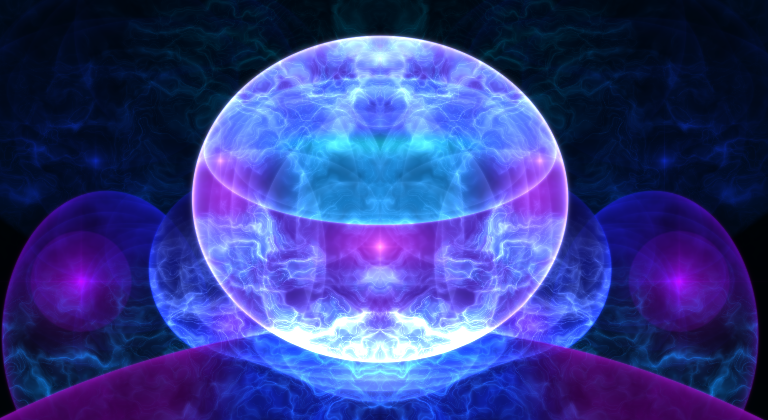
Give the GLSL for this background, as a Shadertoy shader.

```glsl
const vec3 NIGHT = vec3(0, .045, .11), INDIGO = vec3(.11, .05, .5);
const vec3 BLUE = vec3(.06, .16, .85), VIOLET = vec3(.36, .2, .92);
const vec3 AZURE = vec3(.27, .42, .93), TEAL = vec3(.05, .52, .77);
const vec3 MAGENTA = vec3(.7, .16, .88), PLUM = vec3(.33, 0, .45);
const vec3 ICE = vec3(.6, .76, 1);

float hash(vec2 p) {
  vec3 q = fract(p.xyx * .1031);
  q += dot(q, q.yzx + 33.33);
  return fract((q.x + q.y) * q.z);
}
float noise(vec2 p) {
  vec2 c = floor(p), f = fract(p), e = vec2(1, 0);
  f = f * f * (3. - 2. * f);
  return mix(mix(hash(c), hash(c + e), f.x),
             mix(hash(c + e.yx), hash(c + e.xx), f.x), f.y);
}
// Layered noise: x is soft cloud, y is thin bright ridges
vec2 layers(vec2 p) {
  vec2 sum = vec2(0);
  float amp = .4;
  for (int i = 0; i < 5; i++) {
    float n = noise(p);
    sum += amp * vec2(n, 1.2 * pow(1. - abs(2. * n - 1.), 8.));
    p = mat2(1.5, 1.1, -1.1, 1.5) * p + 9.7;
    amp *= .66;
  }
  return sum;
}
float ellipse(vec2 p, vec2 center, vec2 radii) {
  vec2 q = (p - center) / radii;
  float k = length(q);
  return k * (k - 1.) / max(length(q / radii), .001);
}
float inside(float d) { return smoothstep(.003, -.003, d); }
float glow(vec2 p, float x, float y, float w, float h) {
  vec2 q = (p - vec2(x, y)) / vec2(w, h);
  return exp(-dot(q, q));
}
// Crisp outer edge with a soft inward fade
float veil(float d, float fade) { return exp(d < 0. ? d / fade : -d / .0025); }
float star(vec2 p, vec2 center, float size) {
  vec2 q = abs(p - center) / size;
  return exp(-3. * length(q)) + .4 * exp(-q.x - q.y - 6. * sqrt(q.x * q.y));
}
// Overlapping curved sheets scattered around a center
float sheets(vec2 p, vec2 center, vec2 spread, float seed) {
  float sum = 0.;
  for (int i = 0; i < 11; i++) {
    vec2 key = vec2(float(i) * 3. + 1., seed);
    vec2 shift = vec2(hash(key), hash(key + 41.)) - .5;
    vec2 radii = spread * (.35 + .6 * vec2(hash(key + 7.), hash(key + 13.)));
    sum += veil(ellipse(p, center + shift * spread, radii), .018) * noise(p * 9. + key);
  }
  return sum;
}
// In each part below, n holds cloud and ridge strength
vec3 backdrop(vec2 p, vec2 n) {
  float wedge = smoothstep(-.01, .015, p.y - .426 - .69 * (p.x - .825));
  vec3 col = NIGHT * (.3 + .8 * n.x) * mix(.25, 1., wedge);
  col += BLUE * glow(p, .72, .66, .22, .26) * wedge * (.1 * n.x + .3 * n.y);
  col += vec3(0, .13, .15) * n.y * glow(p, .25, .9, .35, .5);
  col += BLUE * .09 * sheets(p, vec2(.55, .8), vec2(.45, .4), 5.) * wedge;
  return col + BLUE * .45 * star(p, vec2(.677, .617), .045);
}
vec3 sideLobes(vec3 col, vec2 p, vec2 n) {
  float lobe = ellipse(p, vec2(.65, .2), vec2(.25, .345)), mask = inside(lobe);
  vec3 fill = mix(vec3(.01, .08, .17), vec3(.05, .04, .38), smoothstep(.2, .45, p.y));
  fill = mix(fill, PLUM * .8, .8 * glow(p, .75, .32, .13, .15));
  col = mix(col, fill * (.35 + 1.1 * n.x), .9 * mask);
  col += mix(BLUE * .5, PLUM, smoothstep(.6, .8, p.x)) * .6 * veil(lobe, .014);
  col += vec3(.02, .22, .38) * n.y * mask * smoothstep(.45, .1, p.y);
  col += vec3(.06, .07, .4) * .3 * sheets(p, vec2(.55, .3), vec2(.3), 12.) * mask;
  vec2 heart = vec2(.712, .33);
  col += PLUM * (.2 * inside(length(p - heart) - .12) + 1.1 * star(p, heart, .09));
  float bubble = length(p - vec2(.33, .36)) - .22, low = smoothstep(.55, .2, p.y);
  fill = mix(INDIGO * .45, BLUE, n.x * low) * (.5 + .8 * n.x);
  col = mix(col, fill, .8 * inside(bubble));
  col += BLUE * veil(bubble, .02) * (.25 + .6 * low);
  col += ICE * inside(bubble) * low * (.5 * n.y + .3 * sheets(p, vec2(.36, .32), vec2(.22), 31.));
  return col + MAGENTA * .5 * glow(p, .35, .23, .06, .05);
}
vec3 ground(vec3 col, vec2 p, vec2 n) {
  float d = p.y - .225 + .27 * p.x * p.x;
  vec3 fill = mix(mix(INDIGO * .6, BLUE, n.x), PLUM * .85, smoothstep(.3, .52, p.x + .3 * p.y));
  col = mix(col, fill * (.45 + .8 * n.x), .9 * inside(d));
  col += MAGENTA * .35 * veil(d, .014) * smoothstep(.2, .5, p.x);
  col += vec3(.15, .5, .8) * n.y * glow(p, 0., .12, .36, .16);
  for (float i = 0.; i < 4.; i++) {
    float bowl = ellipse(p, vec2(0, .19), vec2(.42 - .06 * i, .07 + .025 * i));
    col += AZURE * .45 * veil(bowl, .015) * smoothstep(.22, .12, p.y);
  }
  return col + ICE * .55 * glow(p, 0., .1, .12, .04);
}
vec3 orb(vec2 p, float d, vec2 n) {
  float rim = ellipse(p, vec2(0, .64), vec2(.419, .175)), lens = inside(rim);
  vec3 col = mix(VIOLET, AZURE, smoothstep(.35, .7, n.x)) * (.45 + .8 * n.x);
  col = mix(col, vec3(.14, .28, .88) * (.5 + n.x), .55 * lens);
  // Colored chambers
  float band = smoothstep(.7, .66, p.y + .15 * p.x * p.x) * smoothstep(.31, .14, p.x);
  col = mix(col, TEAL * (.55 + .8 * n.x), .85 * band * lens);
  col.g += .14 * glow(p, 0., .655, .2, .025);
  float pink = .65 * glow(p, .37, .54, .08, .11);
  pink += .8 * (1. - lens) * glow(p, 0., .42, .13, .06) + .3 * glow(p, 0., .25, .06, .06);
  col = mix(col, MAGENTA, pink);
  // Threads, sheets and curved edges
  float flare = glow(p, .22, .4, .16, .22) + .8 * glow(p, .15, .8, .25, .1);
  col += ICE * n.y * (.15 + .65 * flare + glow(p, .12, .24, .14, .09));
  col += vec3(.12, .15, .2) * sheets(p, vec2(.15, .5), vec2(.32, .36), 23.);
  float arch = ellipse(p, vec2(.36, .38), vec2(.23, .33));
  col += ICE * .35 * veil(arch, .018) * smoothstep(.33, .15, p.x) * n.x;
  col += ICE * veil(rim, .01) * mix(.5, .2, smoothstep(.6, .7, p.y));
  // Bright foot, crown and sparks
  col += ICE * glow(p, 0., .165, .24, .045) * (.5 + n.y);
  col += ICE * (.35 * glow(p, 0., .88, .15, .03) + .6 * star(p, vec2(0, .86), .05));
  float sparks = .55 * star(p, vec2(0, .412), .04) + .4 * star(p, vec2(.38, .617), .04);
  return col + vec3(1, .7, .5) * sparks + vec3(.33, .3, .45) * exp(min(d, 0.) / .014);
}
void mainImage(out vec4 fragColor, in vec2 fragCoord) {
  vec2 p = (fragCoord - vec2(.495 * iResolution.x, 0)) / iResolution.y;
  p.x = abs(p.x);
  vec2 warp = vec2(layers(p * 5. + 3.).x, layers(p * 5. + 17.).x);
  vec2 n = vec2(layers(p * 8. + warp).x, layers(p * vec2(8, 11) + 2. * warp).y);
  n.y *= 1.8 * smoothstep(.3, .65, n.x);
  vec3 col = ground(sideLobes(backdrop(p, n), p, n), p, n);
  // Main sphere with halo and rim
  float d = ellipse(p, vec2(0, .526), vec2(.447, .388));
  col += BLUE * .22 * exp(-max(d, 0.) / .04) * smoothstep(.8, .2, p.y);
  col = mix(col, orb(p, d, n), inside(d));
  col += vec3(.5, .45, .6) * exp(-abs(d) / .0035);
  fragColor = vec4(clamp(col, 0., 1.), 1);
}
```
